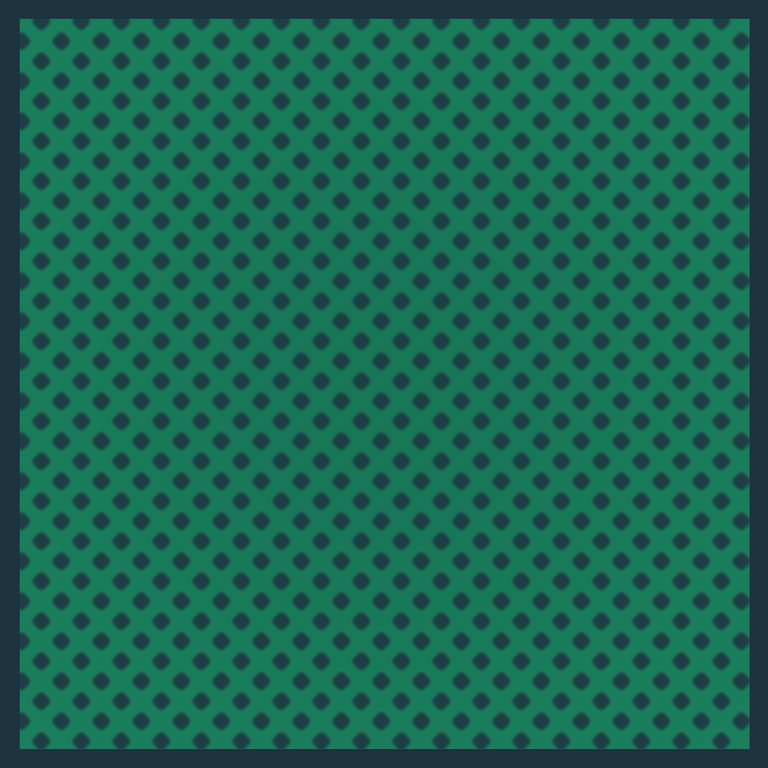
Give the GLSL for this pattern, as a Shadertoy shader.

```glsl
const vec3 FRAME_COLOR = vec3(0.118, 0.192, 0.243);
const vec3 DOT_COLOR = vec3(0.112, 0.245, 0.268);
const vec3 CENTER_GREEN = vec3(0.092, 0.465, 0.343);
const vec3 EDGE_GREEN = vec3(0.104, 0.496, 0.364);

const vec2 PANEL_MIN = vec2(0.0257, 0.0247);
const vec2 PANEL_MAX = vec2(0.9760, 0.9755);

const float DOTS_ACROSS = 19.2;                // dots per row over the full canvas
const vec2 DOT_ORIGIN = vec2(0.3663, 0.6598);  // center of one dot
const float DOT_HALF_SIDE = 0.0098;
const float DOT_CORNER = 0.0065;
const float DOT_SOFTNESS = 0.0036;

float boxDistance(vec2 p, vec2 halfSize) {
    vec2 d = abs(p) - halfSize;
    return length(max(d, 0.0)) + min(max(d.x, d.y), 0.0);
}

// Staggered rows are a square lattice turned by 45 degrees
float dotDistance(vec2 uv) {
    float pitch = sqrt(0.5) / DOTS_ACROSS;
    vec2 p = uv - DOT_ORIGIN;
    vec2 turned = vec2(p.x + p.y, p.x - p.y) * sqrt(0.5);
    vec2 cell = mod(turned + 0.5 * pitch, pitch) - 0.5 * pitch;
    return boxDistance(cell, vec2(DOT_HALF_SIDE - DOT_CORNER)) - DOT_CORNER;
}

void mainImage(out vec4 fragColor, in vec2 fragCoord) {
    vec2 uv = fragCoord / iResolution.xy;
    float pixel = 1.0 / min(iResolution.x, iResolution.y);

    // Green ground, slightly lighter toward the edges
    float spread = smoothstep(0.1, 0.65, length(uv - 0.5));
    vec3 color = mix(CENTER_GREEN, EDGE_GREEN, spread);

    // Soft rounded diamonds
    float softness = max(DOT_SOFTNESS, 0.7 * pixel);
    float dots = 1.0 - smoothstep(-softness, softness, dotDistance(uv));
    color = mix(color, DOT_COLOR, dots);

    // Plain frame
    vec2 panelCenter = 0.5 * (PANEL_MIN + PANEL_MAX);
    float panel = boxDistance(uv - panelCenter, 0.5 * (PANEL_MAX - PANEL_MIN));
    color = mix(color, FRAME_COLOR, smoothstep(-0.7 * pixel, 0.7 * pixel, panel));

    fragColor = vec4(color, 1.0);
}
```
